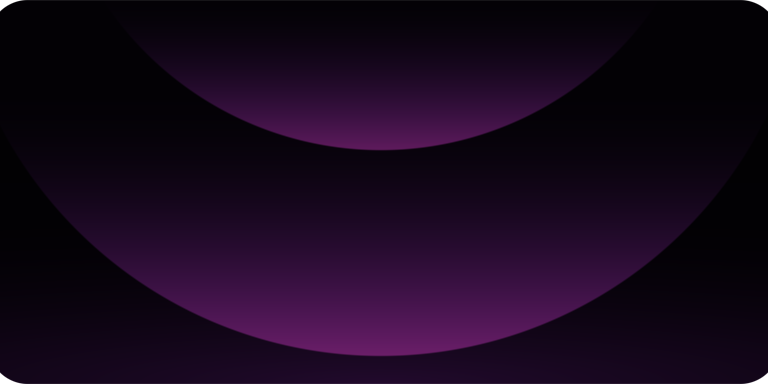
Write a Shadertoy shader that draws this background.

```glsl
#define CENTER_X -0.008
#define INNER_RADIUS 0.866
#define INNER_BOTTOM 0.609
#define INNER_FADE 0.42
#define OUTER_RADIUS 1.12
#define OUTER_BOTTOM 0.073
#define OUTER_FADE 0.70
#define CARD_HALF_SIZE vec2(1.031, 0.5)
#define CORNER_RADIUS 0.104
#define EDGE_SOFTNESS 0.003

const vec3 NIGHT = vec3(0.012, 0.004, 0.020);
const vec3 VIOLET = vec3(0.40, 0.12, 0.53);
const vec3 MAGENTA = vec3(0.42, 0.118, 0.41);
const vec3 FLOOR_GLOW = vec3(0.12, 0.035, 0.155);
const vec3 PAGE = vec3(1.0);

float roundedBox(vec2 p, vec2 halfSize, float radius) {
    vec2 q = abs(p) - halfSize + radius;
    return length(max(q, 0.0)) + min(max(q.x, q.y), 0.0) - radius;
}

float coverage(float dist, float softness) {
    return 1.0 - smoothstep(-softness, softness, dist);
}

// Quadratic falloff from 1 at zero distance to 0 at one
float falloff(float dist) {
    float f = clamp(1.0 - dist, 0.0, 1.0);
    return f * f;
}

// Lays a disc over the backdrop, lit upward from its lowest point
vec3 addDisc(vec3 backdrop, vec2 p, float radius, float bottom, float fade, float strength) {
    float dist = length(p - vec2(CENTER_X, bottom + radius)) - radius;
    float glow = falloff((p.y - bottom) / fade);
    vec3 disc = NIGHT * (1.0 - glow) + mix(VIOLET, MAGENTA, glow) * glow * strength;
    float softness = max(EDGE_SOFTNESS, 0.75 / iResolution.y);
    return mix(backdrop, disc, coverage(dist, softness));
}

void mainImage(out vec4 fragColor, in vec2 fragCoord) {
    // Height is one unit; x is measured from the middle
    vec2 p = vec2(fragCoord.x - 0.5 * iResolution.x, fragCoord.y) / iResolution.y;

    // Dark backdrop with a wide glow along the floor
    vec2 floorOffset = (p - vec2(CENTER_X, 0.0)) * vec2(0.29, 2.2);
    vec3 color = NIGHT * mix(1.0, 0.4, p.y) + FLOOR_GLOW * falloff(length(floorOffset));

    // Large disc, then the smaller one in front
    color = addDisc(color, p, OUTER_RADIUS, OUTER_BOTTOM, OUTER_FADE, 1.0);
    color = addDisc(color, p, INNER_RADIUS, INNER_BOTTOM, INNER_FADE, 0.88);

    // Rounded card corners
    float card = roundedBox(p - vec2(0.0, 0.5), CARD_HALF_SIZE, CORNER_RADIUS);
    color = mix(PAGE, color, coverage(card, 0.75 / iResolution.y));

    fragColor = vec4(color, 1.0);
}
```
